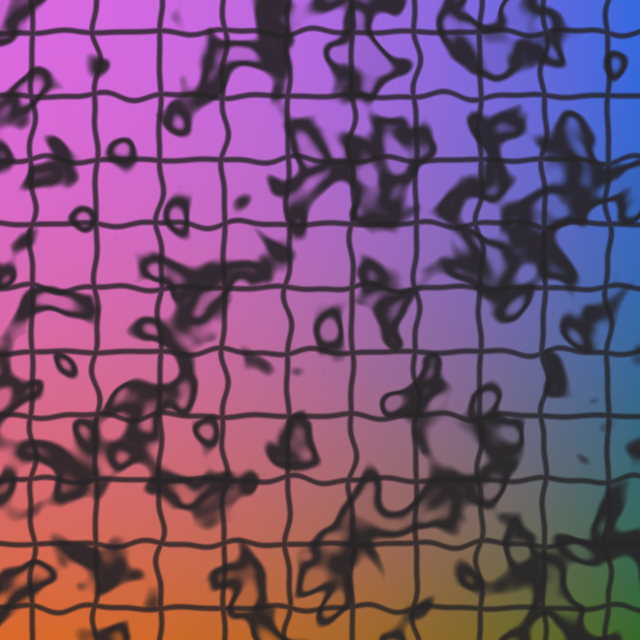
This background is drawn by a three.js fragment shader. Its source:

```glsl
// Soft charcoal blobs and rings with a wavy wire grid over a smooth rainbow gradient.
varying vec2 vUv;

const vec3 CHARCOAL = vec3(0.15, 0.14, 0.15);
const float GRID_CELLS = 10.0;
const float BLOB_CELLS = 21.0;

float hash(vec2 cell) {
  vec3 q = fract(vec3(cell.xyx) * 0.1031);
  q += dot(q, q.yzx + 33.33);
  return fract((q.x + q.y) * q.z);
}

// Smoothly interpolated random values on a square lattice
float valueNoise(vec2 p) {
  vec2 cell = floor(p);
  vec2 f = fract(p);
  f = f * f * (3.0 - 2.0 * f);
  float low = mix(hash(cell), hash(cell + vec2(1.0, 0.0)), f.x);
  float high = mix(hash(cell + vec2(0.0, 1.0)), hash(cell + vec2(1.0, 1.0)), f.x);
  return mix(low, high, f.y);
}

// Red falls off to the right, blue falls off to the bottom
vec3 rainbow(vec2 p) {
  float red = 0.85 - 0.64 * p.x * p.x;
  float blue = 0.88 - 0.72 * pow(1.0 - p.y, 1.7);
  return vec3(red, 0.41, blue);
}

// Layered sines, with a different phase and strength for each wire
float wobble(float along, float id) {
  float bend = sin(along * 47.0 + id * 2.4) + 0.6 * sin(along * 83.0 + id * 5.1);
  float swell = 0.6 + 0.4 * sin(along * 13.0 + id * 3.7);
  return 0.0048 * bend * swell;
}

// Evenly spaced wires that cross the "across" axis and run along the other
float wires(float across, float along, float seed) {
  float id = floor(across * GRID_CELLS);
  float centre = (id + 0.5) / GRID_CELLS + wobble(along, id + seed);
  return 1.0 - smoothstep(0.0015, 0.0068, abs(across - centre));
}

// A band of noise levels: low peaks fill in as blobs, high peaks open into rings
float blobs(vec2 p) {
  vec2 q = p * BLOB_CELLS;
  q += 0.22 * sin(q.yx * 1.9 + vec2(0.7, 2.1));
  float level = 0.84 * valueNoise(q + 17.0) + 0.16 * valueNoise(q * 2.1 + 61.0);
  float body = smoothstep(0.54, 0.67, level);
  float hole = smoothstep(0.72, 0.85, level);
  return body * (1.0 - 0.92 * hole);
}

void main() {
  float grid = max(wires(vUv.x, vUv.y, 3.0), wires(vUv.y, vUv.x, 29.0));
  float ink = 1.0 - (1.0 - 0.82 * grid) * (1.0 - 0.92 * blobs(vUv));
  gl_FragColor = vec4(mix(rainbow(vUv), CHARCOAL, ink), 1.0);
}
```
